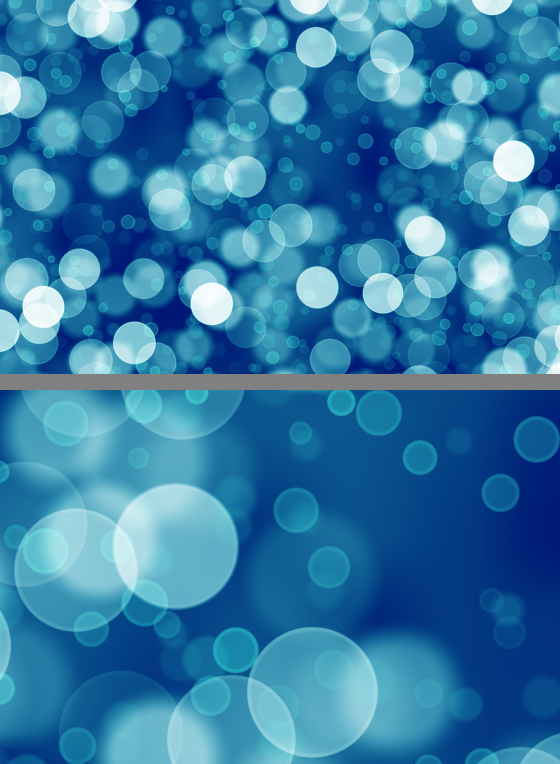
Top, the full canvas; bottom, a detail of the centre.
This background is drawn by a WebGL 1 fragment shader. Its source:

```glsl
precision highp float;
// Overlapping pale and teal bokeh discs, sharp and blurred, over deep blue.

uniform vec2 u_resolution;

// Lengths are in canvas heights.
#define DISC_RADIUS 0.059
#define DOT_RADIUS 0.021
#define SOFT_BLUR 0.019
#define SOFT_FILL 0.82
#define VEIL_FILL 0.50
#define BRIGHT_FILL 0.36
#define DOT_FILL 0.55
#define DEEP_BLUE vec3(0.0, 0.09, 0.46)
#define RAMP_POWER vec3(2.6, 1.1, 1.4)
#define DOT_TINT vec3(0.12, 0.62, 0.50)

vec3 hash3(vec2 p) {
  vec3 q = fract(p.xyx * vec3(0.1031, 0.1030, 0.0973));
  q += dot(q, q.yxz + 33.33);
  return fract((q.xxy + q.yzz) * q.zyx);
}

float valueNoise(vec2 p) {
  vec2 i = floor(p);
  vec2 f = fract(p);
  f = f * f * (3.0 - 2.0 * f);
  float low = mix(hash3(i).x, hash3(i + vec2(1.0, 0.0)).x, f.x);
  float high = mix(hash3(i + vec2(0.0, 1.0)).x, hash3(i + 1.0).x, f.x);
  return mix(low, high, f.y);
}

// Discs gather in clumps and thin out left of the middle.
float crowding(vec2 p) {
  float aspect = u_resolution.x / u_resolution.y;
  float away = length((p - vec2(0.44 * aspect, 0.42)) * vec2(0.8, 1.1));
  return 0.45 + 0.55 * valueNoise(p * 4.5 + 17.0)
       + 0.4 * smoothstep(0.05, 0.6, away);
}

// Opacity of one disc with a soft edge and a faint lighter rim.
float disc(float dist, float radius, float blur, float rim) {
  float edge = max(blur, 0.8 / u_resolution.y);
  float body = 1.0 - smoothstep(radius - edge, radius + edge, dist);
  float ring = 1.0 - smoothstep(0.0, 0.003, abs(dist - radius + 0.002));
  return body * (1.0 + rim * ring);
}

// Share of darkness left after one jittered layer of screened discs.
// size: cell, largest radius, smallest radius ratio; alpha: low, high, bias
float discLayer(vec2 p, vec3 size, vec3 alpha, float fill, float blur,
                float rim, float seed) {
  vec2 home = floor(p / size.x);
  float dark = 1.0;
  for (int y = -1; y <= 1; y++) {
    for (int x = -1; x <= 1; x++) {
      vec2 cell = home + vec2(float(x), float(y));
      vec3 place = hash3(cell + seed);
      vec3 look = hash3(cell + seed + 71.7);
      vec2 center = (cell + place.xy) * size.x;
      float present = step(place.z, fill * crowding(center));
      float radius = size.y * mix(size.z, 1.0, look.x);
      float opacity = mix(alpha.x, alpha.y, pow(look.y, alpha.z));
      float softness = blur * mix(0.4, 1.0, look.z);
      float cover = disc(distance(p, center), radius, softness, rim);
      dark *= 1.0 - min(present * opacity * cover, 1.0);
    }
  }
  return dark;
}

void main() {
  vec2 p = gl_FragCoord.xy / u_resolution.y;

  // Hazy backdrop
  float haze = 0.65 * valueNoise(p * 4.0 + 3.0) + 0.35 * valueNoise(p * 11.0);
  float dark = 1.0 - 0.40 * smoothstep(0.15, 0.85, haze);

  // Blurred discs, thin veils, then bright crisp discs
  dark *= discLayer(p, vec3(0.120, DISC_RADIUS, 0.80), vec3(0.15, 0.75, 1.0),
                    SOFT_FILL, SOFT_BLUR, 0.0, 11.0);
  dark *= discLayer(p, vec3(0.110, DISC_RADIUS, 0.92), vec3(0.10, 0.42, 1.2),
                    VEIL_FILL, 0.0, 0.25, 47.0);
  dark *= discLayer(p, vec3(0.150, DISC_RADIUS, 0.92), vec3(0.48, 0.94, 1.0),
                    BRIGHT_FILL, 0.003, 0.06, 83.0);

  // Light amount to colour: deep blue, teal, pale blue, white
  vec3 color = mix(DEEP_BLUE, vec3(1.0), pow(vec3(1.0 - dark), RAMP_POWER));

  // Small teal dots, crisp with rims and blurred without
  float dots = discLayer(p, vec3(0.058, DOT_RADIUS, 0.45), vec3(0.10, 0.55, 1.3),
                         DOT_FILL, 0.0, 0.5, 129.0);
  dots *= discLayer(p, vec3(0.062, DOT_RADIUS, 0.55), vec3(0.08, 0.35, 1.0),
                    DOT_FILL, 0.006, 0.0, 173.0);
  color = 1.0 - (1.0 - color) * (1.0 - DOT_TINT * (1.0 - dots));

  gl_FragColor = vec4(color, 1.0);
}
```
